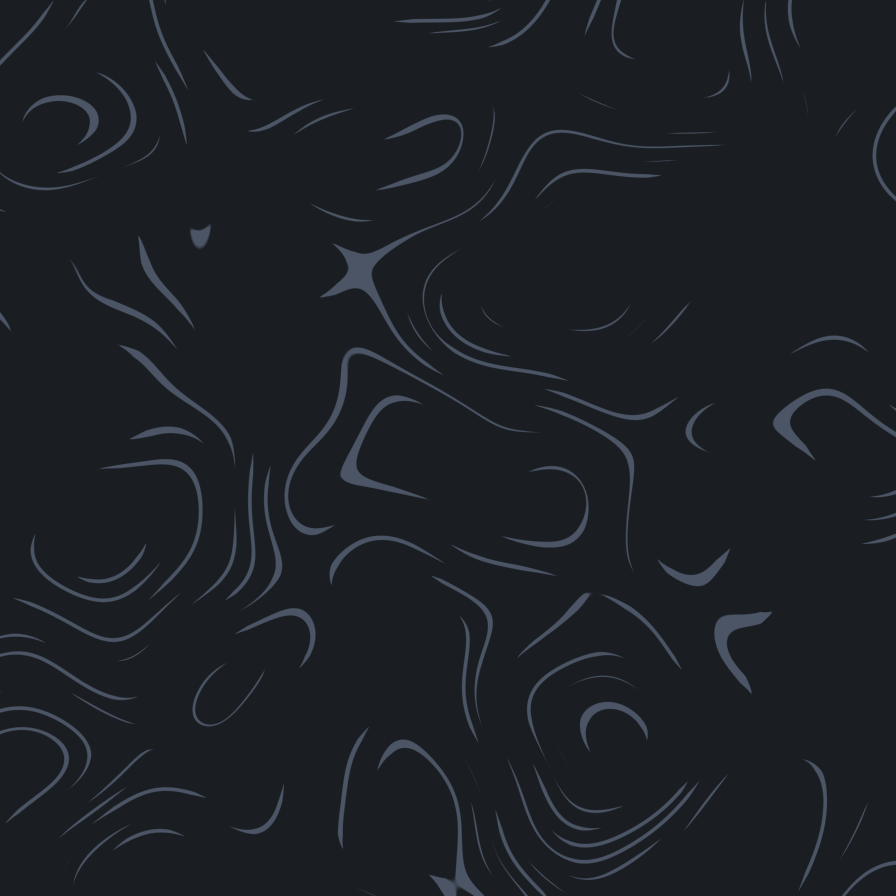
Write a Shadertoy shader that draws this pattern.

```glsl
// Broken, tapering contour strokes of a smooth height field on a dark ground.

#define FIELD_FREQ   14.5    // angular frequency of the hills
#define DETAIL_GAIN  0.22    // strength of the finer hills
#define LEVEL_STEP   0.38    // height between contours
#define MASK_FREQ    25.0    // how often a contour breaks into strokes
#define MASK_CUT     0.32    // higher leaves fewer strokes
#define HALF_WIDTH   0.0029  // half the stroke thickness
#define SLOPE_REF    12.0    // slope at which strokes have nominal thickness
#define GROUND vec3(0.102, 0.118, 0.137)
#define INK    vec3(0.294, 0.333, 0.396)

const int WAVES = 8;
const float PI = 3.14159;

float hash(float n) {
    return fract(sin(n * 12.9898 + 4.137) * 43758.5);
}

// Layered sines with unit variance: x = height, yz = gradient.
vec3 waveField(vec2 p, float seed, float freq) {
    vec3 sum = vec3(0.0);
    for (int i = 0; i < WAVES; i++) {
        float id = seed * 17.3 + float(i);
        float angle = (float(i) + hash(id)) * PI / float(WAVES);
        float k = freq * mix(0.55, 1.4, hash(id + 51.7));
        vec2 dir = k * vec2(cos(angle), sin(angle));
        float phase = dot(dir, p) + 2.0 * PI * hash(id + 93.1);
        sum += vec3(sin(phase), dir * cos(phase));
    }
    return sum * sqrt(2.0 / float(WAVES));
}

void mainImage(out vec4 fragColor, in vec2 fragCoord) {
    vec2 p = fragCoord / iResolution.y;
    float pixel = 1.0 / iResolution.y;

    // Height field and the distance to its nearest contour
    vec3 field = waveField(p, 3.0, FIELD_FREQ)
               + DETAIL_GAIN * waveField(p, 8.0, FIELD_FREQ * 2.1);
    float level = round(field.x / LEVEL_STEP);
    float slope = max(length(field.yz), 4.5);
    float dist = abs(field.x - level * LEVEL_STEP) / slope;

    // Each contour has its own mask; a slow wave leaves calm areas
    float mask = 0.92 * waveField(p, 20.0 + level, MASK_FREQ).x
               + 0.38 * waveField(p, 5.0, FIELD_FREQ * 0.8).x - MASK_CUT;

    // Strokes taper towards their ends and swell on flat ground
    float taper = clamp(mask * 1.5, 0.0, 1.0);
    float swell = clamp(SLOPE_REF / slope, 0.7, 2.7);
    float halfWidth = HALF_WIDTH * taper * swell;

    float ink = 1.0 - smoothstep(-0.8 * pixel, 0.8 * pixel, dist - halfWidth);
    ink *= smoothstep(0.0, 0.15, mask);
    fragColor = vec4(mix(GROUND, INK, ink), 1.0);
}
```
